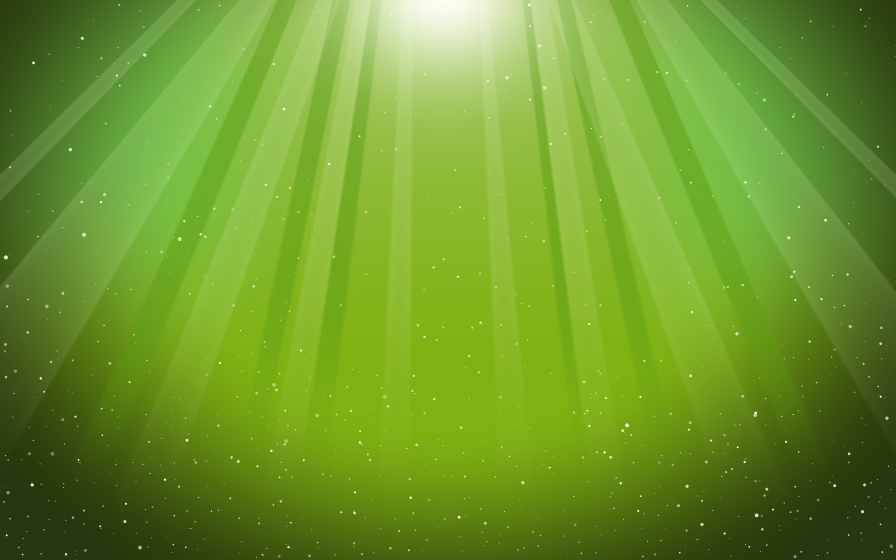
This background is drawn by a WebGL 2 fragment shader. Its source:

```glsl
#version 300 es
precision highp float;
// Green light shafts falling from a bright top glow through drifting specks.

uniform vec2 u_resolution;
out vec4 outColor;

const vec3 LIME = vec3(0.50, 0.695, 0.07);
const vec3 PALE_GREEN = vec3(0.60, 0.76, 0.32);
const vec3 SIDE_GREEN = vec3(0.45, 0.76, 0.28);
const vec3 DEEP_GREEN = vec3(0.155, 0.215, 0.05);
const vec3 SHAFT_LIGHT = vec3(0.86, 0.94, 0.74);
const vec3 SHAFT_SHADE = vec3(0.36, 0.61, 0.07);
const vec3 GLOW = vec3(1.0, 1.0, 0.97);
const vec3 SPECK = vec3(0.93, 1.0, 0.84);

const vec2 VIGNETTE_CENTER = vec2(0.5, 0.62);
const vec2 VIGNETTE_RADII = vec2(0.52, 0.67);
const vec2 GLOW_RADII = vec2(0.105, 0.15);
const float LIGHT_STRENGTH = 0.19;
const float SHADE_STRENGTH = 0.50;
const int SPECK_LAYERS = 3;

// Shaft edges as x positions: top left, top right, bottom left, bottom right.
const vec4 LIGHT_SHAFTS[10] = vec4[10](
    vec4(0.198, 0.219, -0.436, -0.391),
    vec4(0.267, 0.306, -0.254, -0.059),
    vec4(0.354, 0.380, 0.102, 0.163),
    vec4(0.397, 0.414, 0.280, 0.319),
    vec4(0.449, 0.461, 0.419, 0.456),
    vec4(0.535, 0.544, 0.562, 0.602),
    vec4(0.592, 0.612, 0.671, 0.710),
    vec4(0.612, 0.641, 0.833, 0.911),
    vec4(0.710, 0.745, 1.068, 1.234),
    vec4(0.782, 0.800, 1.400, 1.440));
const vec4 DARK_SHAFTS[6] = vec4[6](
    vec4(0.310, 0.331, 0.033, 0.078),
    vec4(0.371, 0.391, 0.241, 0.267),
    vec4(0.414, 0.426, 0.319, 0.352),
    vec4(0.583, 0.592, 0.654, 0.671),
    vec4(0.622, 0.638, 0.753, 0.781),
    vec4(0.680, 0.703, 0.931, 0.970));

float hash(vec2 p) {
    return fract(sin(dot(p, vec2(127.1, 311.7))) * 43758.5453);
}

// Coverage of one slanted shaft, with softened sides.
float shaft(vec2 uv, vec4 edges) {
    vec2 sides = mix(edges.zw, edges.xy, uv.y);
    float soft = 0.0015 + 0.0025 * (1.0 - uv.y);
    return smoothstep(-soft, soft, uv.x - sides.x)
         * smoothstep(-soft, soft, sides.y - uv.x);
}

// Brighter rims inside a light shaft.
float rims(vec2 uv, vec4 edges) {
    vec2 sides = mix(edges.zw, edges.xy, uv.y);
    float inset = min(uv.x - sides.x, sides.y - uv.x);
    return exp(-max(inset, 0.0) * 90.0);
}

vec3 backdrop(vec2 uv) {
    vec3 color = mix(LIME, PALE_GREEN, smoothstep(0.30, 1.0, uv.y));
    float side = smoothstep(0.12, 0.36, abs(uv.x - 0.5));
    color = mix(color, SIDE_GREEN, side * smoothstep(0.3, 0.75, uv.y));
    float d = length((uv - VIGNETTE_CENTER) / VIGNETTE_RADII);
    return mix(color, DEEP_GREEN, smoothstep(0.55, 1.18, d));
}

// One jittered grid of round specks, denser towards the floor.
float specks(vec2 p, float layer, float pixel) {
    float cells = 18.0 + 7.0 * layer;
    vec2 cell = floor(p * cells);
    vec2 seed = cell + 37.0 * layer;
    vec2 jitter = 0.15 + 0.7 * vec2(hash(seed), hash(seed + 5.3));
    float size = hash(seed + 11.7);
    float radius = mix(0.0008, 0.0036, size * size) / (1.0 + 0.25 * layer);
    float dist = length(p - (cell + jitter) / cells);
    float present = step(hash(seed + 19.1), mix(0.55, 0.14, smoothstep(0.0, 0.6, p.y)));
    float alpha = mix(0.3, 1.0, hash(seed + 23.9));
    return present * alpha * (1.0 - smoothstep(radius - 0.6 * pixel, radius + 0.6 * pixel, dist));
}

void main() {
    vec2 uv = gl_FragCoord.xy / u_resolution;
    vec2 p = gl_FragCoord.xy / u_resolution.y;
    vec3 color = backdrop(uv);

    // Shafts fade out before reaching the floor.
    float fade = smoothstep(0.05, 0.6, uv.y);
    for (int i = 0; i < DARK_SHAFTS.length(); i++) {
        float cover = shaft(uv, DARK_SHAFTS[i]) * smoothstep(0.12, 0.5, uv.y);
        color = mix(color, SHAFT_SHADE, cover * SHADE_STRENGTH);
    }
    for (int i = 0; i < LIGHT_SHAFTS.length(); i++) {
        float cover = shaft(uv, LIGHT_SHAFTS[i]) * (0.55 + 0.45 * rims(uv, LIGHT_SHAFTS[i]));
        color = mix(color, SHAFT_LIGHT, cover * fade * LIGHT_STRENGTH);
    }

    // Source of the light above the top edge.
    vec2 g = (uv - vec2(0.495, 1.02)) / GLOW_RADII;
    color = mix(color, GLOW, exp(-dot(g, g)));

    for (int i = 0; i < SPECK_LAYERS; i++) {
        color = mix(color, SPECK, specks(p, float(i), 1.0 / u_resolution.y));
    }
    outColor = vec4(color, 1.0);
}
```
